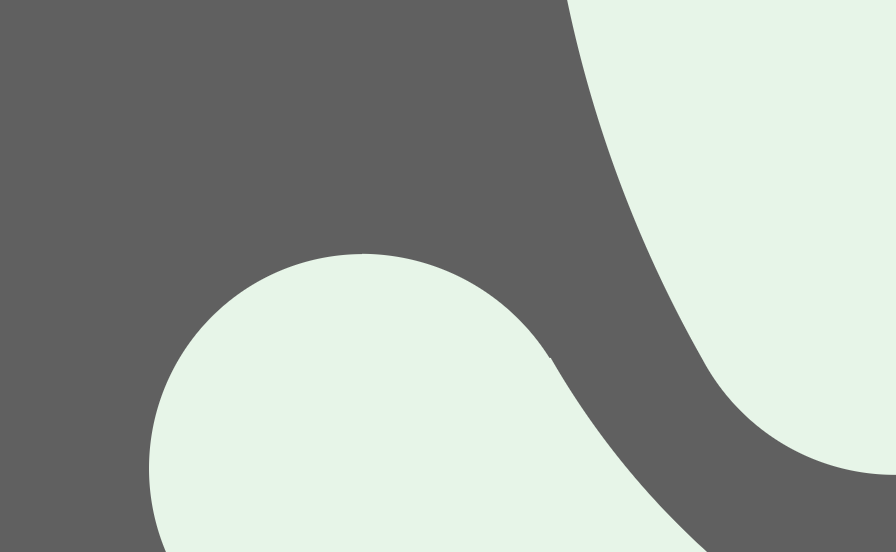
A WebGL 2 fragment shader for this background:

```glsl
#version 300 es
precision highp float;
// Two pale rounded shapes on grey, parted by a sweeping curved band.
// Each outline is a chain of circular arcs, joined as signed distances
// with min and max. Lengths are in canvas widths, origin at lower left.

#define GREY vec3(0.378, 0.378, 0.378)
#define MINT vec3(0.906, 0.961, 0.910)
#define HEIGHT 0.6146      // design height per unit of width
#define CROWN_X 0.4036     // where the two arcs of the knob meet
#define KNOB_JOIN_Y 0.2161 // knob passes into the concave slope
#define LOBE_JOIN_Y 0.2057 // long side passes into the round lobe

uniform vec2 u_resolution;
out vec4 fragColor;

float circle(vec2 p, vec2 center, float radius) {
    return length(p - center) - radius;
}

// Lower shape: a round knob whose right side flows into a concave slope.
float lowerShape(vec2 p) {
    float knobLeft = circle(p, vec2(0.4049, 0.0931), 0.2386);
    float knobRight = circle(p, vec2(0.4030, 0.0833), 0.2487);
    float slope = -circle(p, vec2(1.3833, 0.6582), 0.8867);
    float foot = max(slope, p.y - KNOB_JOIN_Y);
    return p.x < CROWN_X ? knobLeft : min(knobRight, foot);
}

// Upper shape: a long, gently curved side ending in a round lobe.
float upperShape(vec2 p) {
    float side = circle(p, vec2(1.9866, 0.8971), 1.3828);
    float lobe = circle(p, vec2(0.9987, 0.3294), 0.2435);
    return min(lobe, max(side, LOBE_JOIN_Y - p.y));
}

void main() {
    vec2 p = gl_FragCoord.xy / u_resolution * vec2(1.0, HEIGHT);
    float pixel = 1.0 / u_resolution.x;

    // One pixel of smooth coverage along every outline
    float dist = min(lowerShape(p), upperShape(p));
    float coverage = clamp(0.5 - dist / pixel, 0.0, 1.0);
    fragColor = vec4(mix(GREY, MINT, coverage), 1.0);
}
```
